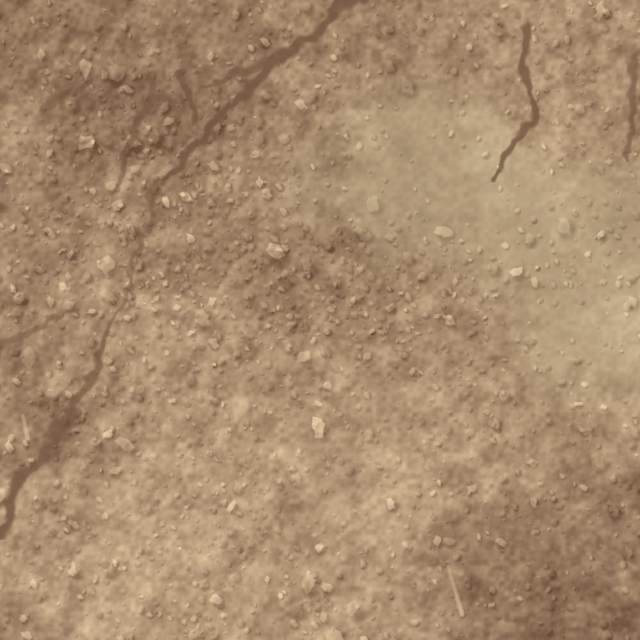
Give the GLSL for this texture, as a three.js fragment shader.

```glsl
// Dry, eroded earth: a mottled tan slope with crumbly grain, diagonal streaks,
// scattered angular pebbles and a few dark, ragged cracks.
// Everything adds up to a single tone, coloured at the end by a soil ramp.
varying vec2 vUv;

float hash(vec2 p) {
  return fract(sin(dot(p, vec2(127.1, 311.7))) * 43758.5453);
}

float noise(vec2 p) {
  vec2 i = floor(p), f = fract(p);
  f = f * f * (3.0 - 2.0 * f);
  return mix(mix(hash(i), hash(i + vec2(1.0, 0.0)), f.x),
             mix(hash(i + vec2(0.0, 1.0)), hash(i + vec2(1.0, 1.0)), f.x), f.y);
}

float fbm(vec2 p) {
  float sum = 0.0, amp = 0.5;
  for (int i = 0; i < 4; i++) {
    sum += amp * noise(p);
    p = mat2(1.6, 1.2, -1.2, 1.6) * p + 9.3;
    amp *= 0.5;
  }
  return sum / 0.9375;
}

// Soft round patch, 1 at its centre
float patchAt(vec2 p, vec2 centre, vec2 size) {
  vec2 d = (p - centre) / size;
  return exp(-dot(d, d));
}

// Line whose half width runs from wa to wb
float stroke(vec2 p, vec2 a, vec2 b, float wa, float wb) {
  vec2 ab = b - a;
  float h = clamp(dot(p - a, ab) / dot(ab, ab), 0.0, 1.0);
  float w = mix(wa, wb, h);
  return (1.0 - smoothstep(w * 0.4, w * 1.3 + 0.002, length(p - a - ab * h)))
       * smoothstep(0.0, 0.004, w);
}

// Where loose stones gather
float rubble(vec2 p) {
  return 0.3 + 0.6 * patchAt(p, vec2(0.24, 0.66), vec2(0.24, 0.2))
             + 0.6 * patchAt(p, vec2(0.58, 0.53), vec2(0.22, 0.1))
             + 0.3 * patchAt(p, vec2(0.3, 0.2), vec2(0.2, 0.25))
             - 0.25 * patchAt(p, vec2(0.68, 0.72), vec2(0.2, 0.12));
}

// Tone change by angular stones, lit from the upper left with a shadow below
float pebbles(vec2 p, float cells, float chance) {
  vec2 g = p * cells;
  float tone = 0.0, soft = 0.0024 * cells;
  for (int j = -1; j <= 1; j++) {
    for (int i = -1; i <= 1; i++) {
      vec2 id = floor(g) + vec2(float(i), float(j));
      if (hash(id + cells) > chance * rubble(id / cells)) continue;
      vec2 q = g - id - vec2(hash(id + 3.1), hash(id + 7.7));
      float r = mix(0.15, 0.38, pow(hash(id + 1.7), 2.0));
      float a = 6.283 * hash(id + 5.3);
      vec2 w = mat2(cos(a), -sin(a), sin(a), cos(a)) * q;
      w.x *= 1.0 + 0.7 * hash(id + 8.9);
      w += 0.6 * r * (vec2(noise(g * 4.0), noise(g * 4.0 + 40.0)) - 0.5);
      float d = max(max(abs(w.x), abs(w.y)), abs(w.x + w.y) * 0.75) - r;
      float body = 1.0 - smoothstep(-soft, soft, d);
      float shadow = 1.0 - smoothstep(0.6, 1.6, length(q - vec2(0.4, -0.5) * r) / r);
      float paleness = mix(0.0, 0.38, pow(hash(id + 6.1), 2.0));
      tone += body * (paleness + 0.13 * dot(q, vec2(-0.5, 0.8)) / r);
      tone -= 0.24 * shadow * (1.0 - body);
    }
  }
  return tone;
}

// Branching fissures running down to the left, plus short ones at the right
float cracks(vec2 p) {
  p += 0.04 * (vec2(fbm(p * 17.0), fbm(p * 17.0 + 50.0)) - 0.5)
     + 0.008 * (vec2(noise(p * 75.0), noise(p * 75.0 + 30.0)) - 0.5);
  float c = stroke(p, vec2(0.57, 1.01), vec2(0.42, 0.89), 0.008, 0.012);
  c = max(c, stroke(p, vec2(0.42, 0.89), vec2(0.26, 0.72), 0.009, 0.005));
  c = max(c, 0.8 * stroke(p, vec2(0.42, 0.9), vec2(0.32, 0.86), 0.009, 0.002));
  c = max(c, 0.6 * stroke(p, vec2(0.26, 0.72), vec2(0.18, 0.5), 0.007, 0.003));
  c = max(c, 0.8 * stroke(p, vec2(0.18, 0.5), vec2(0.11, 0.35), 0.003, 0.01));
  c = max(c, 0.85 * stroke(p, vec2(0.11, 0.35), vec2(0.03, 0.26), 0.01, 0.008));
  c = max(c, stroke(p, vec2(0.03, 0.26), vec2(0.0, 0.16), 0.01, 0.007));
  c = max(c, 0.8 * stroke(p, vec2(0.245, 0.88), vec2(0.18, 0.7), 0.007, 0.002));
  c = max(c, 0.9 * stroke(p, vec2(0.29, 0.88), vec2(0.31, 0.82), 0.007, 0.004));
  c = max(c, 0.7 * stroke(p, vec2(0.14, 0.88), vec2(0.06, 0.83), 0.005, 0.008));
  c = max(c, 0.6 * stroke(p, vec2(0.12, 0.52), vec2(0.0, 0.46), 0.003, 0.006));
  c = max(c, 0.95 * stroke(p, vec2(0.82, 0.96), vec2(0.83, 0.82), 0.005, 0.007));
  c = max(c, 0.95 * stroke(p, vec2(0.83, 0.82), vec2(0.77, 0.73), 0.008, 0.004));
  return max(c, 0.8 * stroke(p, vec2(0.99, 0.91), vec2(0.985, 0.75), 0.008, 0.003));
}

void main() {
  vec2 p = vUv;
  vec2 drift = p + 0.16 * (vec2(fbm(p * 7.0), fbm(p * 7.0 + 20.0)) - 0.5);

  // Broad light and dark ground
  float pale = patchAt(drift, vec2(0.65, 0.71), vec2(0.2, 0.13))
             + patchAt(drift, vec2(0.95, 0.55), vec2(0.18, 0.18));
  pale = smoothstep(0.1, 0.85, pale);
  float tone = 0.55 + 0.2 * pale + 0.36 * (fbm(p * 6.0) - 0.5);
  tone += 0.17 * patchAt(drift, vec2(0.3, 0.08), vec2(0.5, 0.2));
  tone -= 0.17 * patchAt(drift, vec2(0.1, 0.97), vec2(0.4, 0.22));
  tone -= 0.1 * patchAt(drift, vec2(0.23, 0.64), vec2(0.2, 0.16));
  float bank = 0.19 + 0.55 * (drift.x - 0.75) - drift.y;
  tone -= 0.25 * smoothstep(-0.01, 0.03, bank) * smoothstep(0.58, 0.75, drift.x);

  // Diagonal streaks, crumbly relief and fine grit
  float rough = 1.0 - 0.55 * pale;
  vec2 along = vec2(dot(p, vec2(0.86, -0.5)), dot(p, vec2(0.5, 0.86)));
  tone += 0.42 * (fbm(along * vec2(38.0, 10.0)) - 0.5) * smoothstep(0.8, 0.2, p.x);
  vec2 lit = vec2(0.003, -0.004);
  tone += 0.75 * rough * (fbm(p * 30.0) - fbm((p + lit) * 30.0));
  tone += 0.42 * rough * (fbm(p * 38.0 + 7.0) - 0.5);
  tone += 0.24 * rough * (noise(p * 125.0) - 0.5);

  // Stones, cracks and two pale straws
  tone += pebbles(p, 26.0, 0.38) + pebbles(p, 44.0, 0.5) + 0.85 * pebbles(p, 72.0, 0.65);
  tone = mix(tone, 0.08, 0.85 * cracks(p));
  float straw = stroke(p, vec2(0.7, 0.115), vec2(0.722, 0.04), 0.0015, 0.003)
              + stroke(p, vec2(0.036, 0.35), vec2(0.043, 0.315), 0.002, 0.003);
  tone = mix(tone, 1.0, 0.8 * straw);

  // Soil ramp, a little greyer on the pale ground
  vec3 soil = mix(vec3(0.42, 0.305, 0.225), vec3(0.86, 0.755, 0.61), clamp(tone, 0.0, 1.1));
  soil += vec3(-0.012, 0.004, 0.002) * pale;
  gl_FragColor = vec4(soil, 1.0);
}
```
